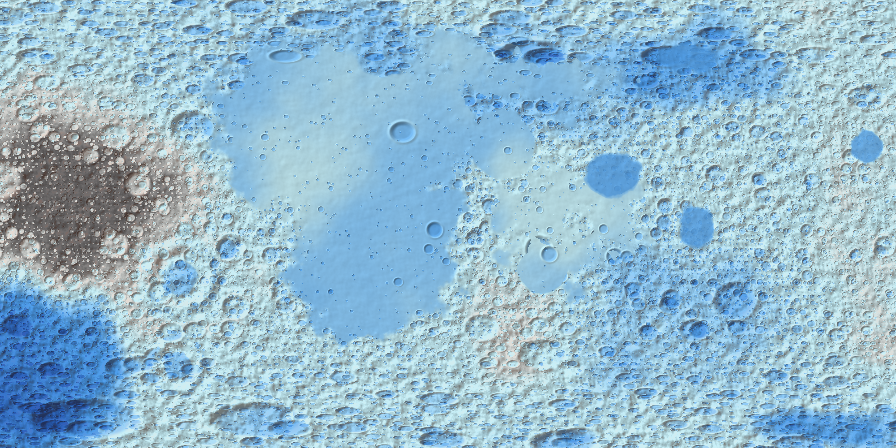
Write a WebGL 1 fragment shader that draws this texture.

```glsl
precision highp float;
uniform vec2 u_resolution;

float hash(vec2 p) {
  return fract(sin(dot(p, vec2(127.1, 311.7))) * 43758.5453);
}

float noise(vec2 p) {
  vec2 i = floor(p), f = fract(p);
  f = f * f * (3.0 - 2.0 * f);
  return mix(mix(hash(i), hash(i + vec2(1, 0)), f.x),
             mix(hash(i + vec2(0, 1)), hash(i + vec2(1, 1)), f.x), f.y);
}

float fbm(vec2 p) {
  float sum = 0.0, amp = 0.53;
  for (int i = 0; i < 4; i++) {
    sum += amp * noise(p);
    p = mat2(1.6, 1.2, -1.2, 1.6) * p + 7.3;
    amp *= 0.5;
  }
  return sum;
}

// Filled ellipse with an edge of relative half width "soft"
float disc(vec2 p, vec2 centre, vec2 radius, float soft) {
  return 1.0 - smoothstep(1.0 - soft, 1.0 + soft, length((p - centre) / radius));
}

// Flat lowland plains with ragged, broken shores
float plains(vec2 p) {
  vec2 w = p + 0.15 * (vec2(fbm(p * 7.0), fbm(p * 7.0 + 31.0)) - 0.5);
  float m = disc(w, vec2(0.76, 0.71), vec2(0.30, 0.20), 0.35);
  m = max(m, disc(w, vec2(0.82, 0.48), vec2(0.20, 0.21), 0.35));
  m = max(m, 0.7 * disc(w, vec2(1.26, 0.50), vec2(0.17, 0.13), 0.6));
  m = max(m, 0.7 * disc(w, vec2(1.08, 0.83), vec2(0.36, 0.08), 0.6));
  w = mix(p, w, 0.25);
  m = max(m, disc(w, vec2(1.12, 0.675), vec2(0.075), 0.2));
  m = max(m, disc(w, vec2(1.21, 0.40), vec2(0.052), 0.2));
  m = max(m, disc(w, vec2(0.745, 0.355), vec2(0.045), 0.25));
  m = max(m, disc(w, vec2(0.90, 0.36), vec2(0.07, 0.05), 0.3));
  return smoothstep(0.25, 0.7, m + 0.9 * (fbm(p * 26.0) - 0.5));
}

// Broad height of the land, without craters
float land(vec2 p, float flatness) {
  float e = 0.29 + 0.4 * (fbm(p * 5.0) - 0.48);
  vec2 w = p + 0.2 * (vec2(fbm(p * 5.0 + 9.0), fbm(p * 5.0 + 50.0)) - 0.5);
  e += 0.56 * disc(w, vec2(0.08, 0.57), vec2(0.25, 0.22), 0.8);
  e += 0.20 * disc(w, vec2(0.26, 0.38), vec2(0.28, 0.4), 0.7);
  e += 0.26 * disc(w, vec2(1.97, 0.54), vec2(0.22, 0.34), 0.8);
  e += 0.18 * disc(w, vec2(1.15, 0.32), vec2(0.14, 0.18), 0.7);
  e -= 0.24 * disc(w, vec2(0.95, 0.83), vec2(0.55, 0.14), 0.7);
  e -= 0.17 * disc(w, vec2(1.56, 0.25), vec2(0.28, 0.13), 0.8);
  e -= 0.36 * disc(w, vec2(1.54, 0.86), vec2(0.17, 0.07), 0.5);
  e -= 0.95 * disc(w, vec2(0.0, 0.15), vec2(0.26, 0.2), 0.4);
  e -= 0.45 * disc(w, vec2(1.87, 0.03), vec2(0.16, 0.05), 0.4);
  float bed = 0.02 + 0.5 * (fbm(p * 4.0 + 3.0) - 0.47);
  bed += 0.16 * disc(w, vec2(0.70, 0.57), vec2(0.1, 0.12), 0.8);
  bed += 0.15 * disc(w, vec2(1.22, 0.52), vec2(0.15), 0.8);
  return mix(e, bed, flatness);
}

// Ringed basin: x is its height change, y its slope shading
vec2 basin(vec2 p, vec2 centre, float r, vec2 light) {
  vec2 q = p - centre;
  float d = length(q) / r + 0.4 * (fbm(p * 45.0) - 0.5);
  float halo = 1.0 - smoothstep(1.8, 2.8, d);
  float rings = sin(d * 6.0) * halo * smoothstep(0.7, 1.1, d);
  float pit = 1.0 - smoothstep(0.75, 1.0, d);
  return vec2(0.08 * rings - 0.16 * halo - 0.36 * pit,
              -0.25 * rings * dot(normalize(q + 1e-5), light));
}

// Craters of many sizes, widened towards the poles: height change and shading
vec2 craters(vec2 p, float rough, vec2 light) {
  vec2 total = vec2(0.0);
  float scale = 7.5;
  for (int i = 0; i < 7; i++) {
    float k = float(i), y = p.y * scale + 0.37 * k, row = floor(y);
    float lat = ((row + 0.5 - 0.37 * k) / scale - 0.5) * 3.1416;
    vec2 g = vec2(p.x * scale * max(cos(lat), 0.36) + 9.0 * hash(vec2(row, k)), y);
    vec2 id = floor(g) + 17.0 * k;
    float r = 0.13 + 0.22 * pow(hash(id + 3.1), 1.5);
    vec2 jitter = vec2(hash(id + 5.7), hash(id + 8.3)) - 0.5;
    vec2 q = fract(g) - 0.5 - jitter * (1.0 - 2.7 * r);
    float d = length(q) / r;
    float there = step(hash(id), (0.25 + 0.08 * k) * mix(0.022 * k, 1.0, rough));
    float wall = smoothstep(0.5, 0.85, d) * (1.0 - smoothstep(0.9, 1.1, d));
    float flank = smoothstep(0.95, 1.1, d) * (1.0 - smoothstep(1.1, 1.35, d));
    float slope = dot(q / (length(q) + 1e-4), light) * (0.5 * flank - wall);
    total.x += there * (0.04 * flank - 0.2 * (1.0 - smoothstep(0.75, 1.0, d)));
    total.y += there * (0.34 * slope - 0.06 * wall);
    scale *= 1.55;
  }
  return total;
}

vec3 tint(float e) {
  vec3 c = mix(vec3(0.15, 0.34, 0.66), vec3(0.27, 0.55, 0.82), smoothstep(-0.9, -0.35, e));
  c = mix(c, vec3(0.49, 0.71, 0.87), smoothstep(-0.35, 0.0, e));
  c = mix(c, vec3(0.69, 0.83, 0.86), smoothstep(0.0, 0.28, e));
  c = mix(c, vec3(0.76, 0.77, 0.76), smoothstep(0.4, 0.62, e));
  return mix(c, vec3(0.39, 0.38, 0.38), smoothstep(0.64, 0.95, e));
}

void main() {
  vec2 p = gl_FragCoord.xy / u_resolution.y, light = vec2(-0.7, 0.7);
  float flatness = plains(p), rough = 1.0 - flatness;
  vec2 relief = vec2(land(p, flatness), 0.0);
  relief += craters(p, rough, light);
  relief += basin(p, vec2(0.40, 0.38), 0.045, light);
  relief += basin(p, vec2(0.396, 0.185), 0.034, light);

  // Deep, dark-floored round basins
  vec2 w = p + 0.025 * (vec2(fbm(p * 30.0), fbm(p * 30.0 + 20.0)) - 0.5);
  float deep = disc(w, vec2(1.367, 0.61), vec2(0.06, 0.05), 0.1);
  deep = max(deep, disc(w, vec2(1.555, 0.497), vec2(0.042, 0.046), 0.12));
  deep = max(deep, disc(w, vec2(1.54, 0.87), vec2(0.07, 0.03), 0.2));
  deep = max(deep, disc(w, vec2(1.935, 0.67), vec2(0.036), 0.12));
  relief = mix(relief, vec2(-0.27, 0.0), 0.85 * deep);
  rough *= 1.0 - 0.85 * deep;

  // Fine rugged ground
  float grit = fbm(p * 55.0) - fbm(p * 55.0 + 0.35 * light);
  relief.y += grit * mix(0.15, 1.15, rough);
  relief.x += 0.16 * rough * (fbm(p * 30.0 + 4.0) - 0.48);
  vec3 colour = tint(relief.x) * (1.0 + clamp(relief.y, -0.42, 0.13));
  colour += vec3(0.04, -0.01, -0.03) * rough * smoothstep(0.1, 0.3, abs(relief.y));
  gl_FragColor = vec4(colour, 1.0);
}
```
